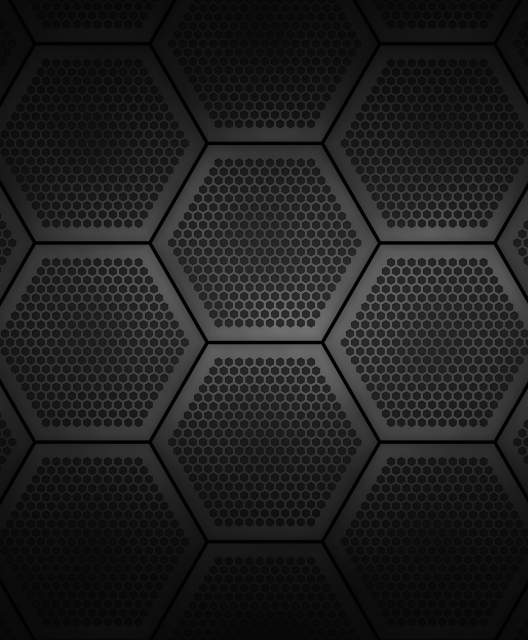
This pattern is drawn by a WebGL 1 fragment shader. Its source:

```glsl
precision highp float;
// Dark hexagonal metal panels with perforated centres, lit by a soft spotlight.

uniform vec2 u_resolution;

// Lengths are in canvas heights, measured from the canvas centre.
const float PANEL_SIZE   = 0.3112;              // flat-to-flat panel height
const vec2  PANEL_ORIGIN = vec2(0.0013, 0.1204);
const float SEAM_HALF    = 0.0027;
const float HOLE_PITCH   = 0.01606;
const float HOLE_RADIUS  = 0.0062;              // centre to flat side
const float HOLE_RINGS   = 9.0;                 // rings around the middle hole
const vec2  LIGHT_CENTRE = vec2(0.07, 0.025);
const vec2  LIGHT_SPREAD = vec2(0.53, 0.285);
const float METAL_DARK   = 0.035;
const float METAL_LIGHT  = 0.355;
const float HOLE_DARK    = 0.025;
const float HOLE_LIGHT   = 0.145;
const float SEAM_SHADE   = 0.004;
const float SHEEN        = 0.13;
const float WEAR         = 0.025;
const float SQRT3        = 1.7320508;

// Distance from the centre of a flat-topped hexagon, constant along its sides.
float hexRadius(vec2 p) {
  p = abs(p);
  return max(p.y, 0.5 * (SQRT3 * p.x + p.y));
}

// Nearest point of a triangular lattice made of two staggered grids.
vec2 latticeCentre(vec2 p, vec2 cell) {
  vec2 a = cell * floor(p / cell + 0.5);
  vec2 b = cell * (floor(p / cell) + 0.5);
  vec2 da = p - a;
  vec2 db = p - b;
  return dot(da, da) < dot(db, db) ? a : b;
}

float hash(vec2 p) {
  return fract(sin(dot(p, vec2(12.99, 78.23))) * 437.58);
}

// Layered sines for faint smudges on the metal.
float smudges(vec2 p) {
  float n = sin(p.x * 31.0 + 2.0 * sin(p.y * 23.0));
  n += 0.6 * sin(p.y * 67.0 - p.x * 41.0 + 1.5 * sin(p.x * 53.0));
  return n + 0.4 * sin(p.x * 139.0 + p.y * 113.0);
}

// Curved reflections that sweep around the rim of a panel.
float rimSheen(vec2 p, float radius, float variation) {
  float angle = atan(p.y, p.x) + 4.0 * radius;
  float sweep = sin(2.0 * angle + 3.4 + variation);
  sweep += 0.6 * sin(3.0 * angle + 4.2 - variation);
  return sweep * smoothstep(0.05, 0.5 * PANEL_SIZE, radius);
}

void main() {
  float pixel = 1.0 / u_resolution.y;
  vec2 p = (gl_FragCoord.xy - 0.5 * u_resolution) * pixel;

  // Panel layout
  vec2 q = p - PANEL_ORIGIN;
  vec2 panel = latticeCentre(q, PANEL_SIZE * vec2(SQRT3, 1.0));
  vec2 local = q - panel;
  float radius = hexRadius(local);
  float seamDistance = 0.5 * PANEL_SIZE - radius;
  float variation = hash(panel / PANEL_SIZE) - 0.5;

  // Spotlight, panel shading and wear
  vec2 away = (p - LIGHT_CENTRE) / LIGHT_SPREAD;
  float light = exp(-dot(away, away));
  float shade = mix(0.76, 1.0, smoothstep(0.0, 0.11, length(local)));
  shade *= mix(0.86, 1.0, smoothstep(0.0, 0.016, seamDistance));
  shade *= 1.0 + SHEEN * rimSheen(local, radius, variation);
  shade *= 1.0 + WEAR * smudges(p) + 0.06 * variation;
  float tone = METAL_DARK * shade + METAL_LIGHT * light * shade;

  // Perforations: pointed hexagons filling a hexagonal block
  vec2 holeCentre = latticeCentre(local, HOLE_PITCH * vec2(1.0, SQRT3));
  vec2 hole = local - holeCentre;
  float holeDistance = hexRadius(hole.yx) - HOLE_RADIUS;
  float blockLimit = (HOLE_RINGS + 0.5) * HOLE_PITCH * 0.5 * SQRT3;
  float inBlock = step(hexRadius(holeCentre), blockLimit);
  float holeMask = inBlock * (1.0 - smoothstep(-0.6 * pixel, 0.6 * pixel, holeDistance));

  // Recess floor, with a shadow falling from its upper left lip
  float holeTone = (HOLE_DARK + HOLE_LIGHT * light) * mix(0.9, 1.0, shade);
  float lip = smoothstep(-0.0025, 0.0, holeDistance);
  float facing = dot(hole, vec2(-0.6, 0.8)) / HOLE_RADIUS;
  holeTone *= 1.0 - lip * (0.2 + 0.25 * clamp(facing, 0.0, 1.0));
  tone = mix(tone, holeTone, holeMask);

  // Black seams between panels
  float seam = 1.0 - smoothstep(-0.7 * pixel, 0.7 * pixel, seamDistance - SEAM_HALF);
  tone = mix(tone, SEAM_SHADE, seam);

  gl_FragColor = vec4(vec3(tone), 1.0);
}
```
